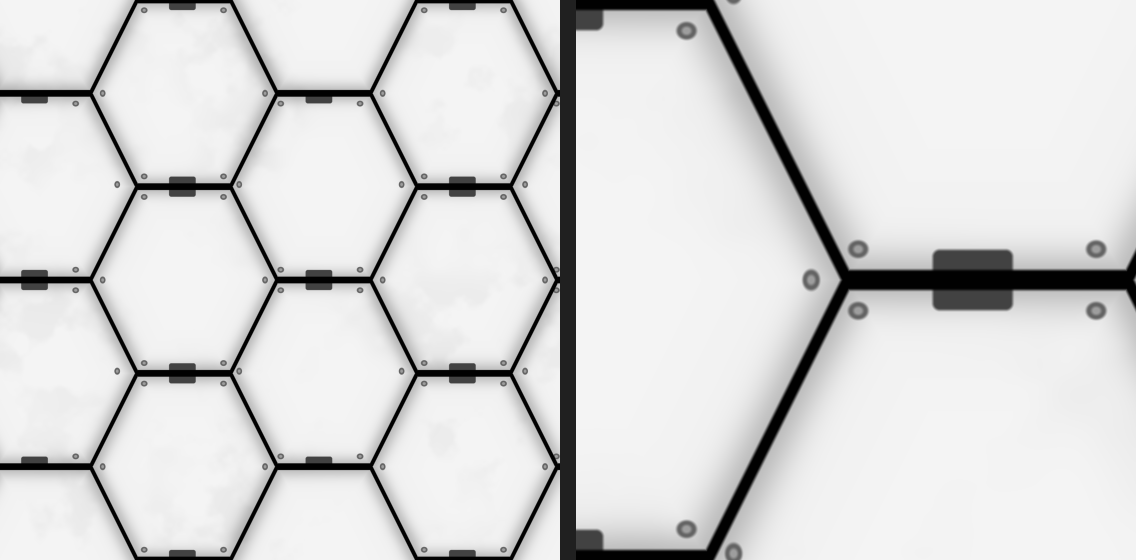
Left: the whole. Right: its middle third, enlarged.
A three.js fragment shader for this pattern:

```glsl
// Pale hexagonal panels split by black seams, with clips, screws and smudges.
// Two interleaved hex lattices fill a canvas six hex radii wide and high;
// distance functions draw the hardware and wrapping noise adds the wear.

varying vec2 vUv;

const float SPAN = 6.0;                  // hex radii across the canvas
const vec2 PERIOD = vec2(3.0, 2.0);      // lattice repeat, in hex radii
const vec2 ORIGIN = vec2(1.97, 1.0);     // centre of one panel
const float SOFT = 0.008;                // half width of smoothed edges

float hash(vec2 p) {
  return fract(sin(dot(p, vec2(127.1, 311.7))) * 43758.5453);
}

// Value noise that repeats after a whole number of cells.
float wrapNoise(vec2 p, float cells) {
  vec2 i = floor(p);
  vec2 f = fract(p);
  f = f * f * (3.0 - 2.0 * f);
  float low = mix(hash(mod(i, cells)), hash(mod(i + vec2(1.0, 0.0), cells)), f.x);
  float high = mix(hash(mod(i + vec2(0.0, 1.0), cells)), hash(mod(i + 1.0, cells)), f.x);
  return mix(low, high, f.y);
}

float fbm(vec2 uv, float cells) {
  float sum = 0.0;
  float weight = 0.5;
  for (int octave = 0; octave < 4; octave++) {
    sum += weight * wrapNoise(uv * cells, cells);
    cells *= 2.0;
    weight *= 0.5;
  }
  return sum / 0.9375;
}

float cover(float dist) {
  return 1.0 - smoothstep(-SOFT, SOFT, dist);
}

// Offset from the nearest centre of a rectangular lattice.
vec2 latticeOffset(vec2 p) {
  return mod(p + 0.5 * PERIOD, PERIOD) - 0.5 * PERIOD;
}

// Distance to the slanted sides, positive inside the panel.
float slantDistance(vec2 p) {
  p = abs(p);
  return (2.0 - 2.0 * p.x - p.y) / sqrt(5.0);
}

float roundedBox(vec2 p, vec2 halfSize, float radius) {
  vec2 d = abs(p) - halfSize + radius;
  return length(max(d, 0.0)) + min(max(d.x, d.y), 0.0) - radius;
}

// Screw head: a dark rim around a lighter middle.
float drawScrew(float tone, vec2 p, vec2 stretch) {
  float r = length(p / stretch);
  tone = mix(tone, 0.62, cover(r - 0.028));
  return mix(tone, 0.36, 0.9 * cover(abs(r - 0.025) - 0.009));
}

// Clips on the level sides, screws at the corners and side tips.
float drawHardware(float tone, vec2 p, float offset, float edge) {
  bool edgeColumn = edge > 0.5;
  float lift = offset < 0.0 ? 0.023 : 0.0;
  p.x -= offset;
  vec2 clip = vec2(p.x + 0.016, abs(p.y) - 1.0);
  tone = mix(tone, 0.26, cover(roundedBox(clip, vec2(0.143, 0.108), 0.025)));
  tone = drawScrew(tone, abs(p) - vec2(0.425, 0.89), vec2(1.05, 0.92));
  vec2 tip = p;
  if (edgeColumn && tip.x < 0.0) tip.x -= 0.11;
  return drawScrew(tone, vec2(abs(tip.x) - 0.87, tip.y - lift), vec2(0.9, 1.1));
}

void main() {
  vec2 p = vUv * SPAN;

  // Pick the panel of whichever lattice holds this point.
  vec2 local = latticeOffset(p - ORIGIN);
  if (slantDistance(local) < 0.0) {
    local = latticeOffset(p - ORIGIN - 0.5 * PERIOD);
  }
  vec2 centre = p - local;
  float column = mod(floor((centre.x - ORIGIN.x) / 1.5 + 1.5), 4.0);
  float row = mod(floor(centre.y + 0.5), SPAN);

  float slant = max(slantDistance(local), 0.0);
  float level = 1.0 - abs(local.y);
  float inset = min(slant, level);

  // Smudged panel face, darker towards its seams.
  float smudge = smoothstep(0.48, 0.68, fbm(vUv, 14.0));
  float cloud = fbm(vUv + 0.37, 5.0);
  float tone = 0.957 - 0.032 * smudge * smoothstep(0.3, 0.65, cloud);
  tone -= 0.012 * (1.0 - smoothstep(0.1, 0.6, inset));
  float reach = 0.115 + 0.03 * (cloud - 0.5);
  tone -= 0.21 * exp(-inset * inset / (reach * reach));

  // Panels across the top and bottom border stay bare.
  if (row > 0.5) {
    float edge = 1.0 - step(0.5, column);
    float even = 1.0 - mod(column, 2.0);
    tone = drawHardware(tone, local, -0.037 * even - 0.047 * edge, edge);
  }

  // Thick level seams and thinner slanted ones.
  float seam = max(cover(level - 0.036), cover(slant - 0.021));
  gl_FragColor = vec4(vec3(mix(tone, 0.005, seam)), 1.0);
}
```
